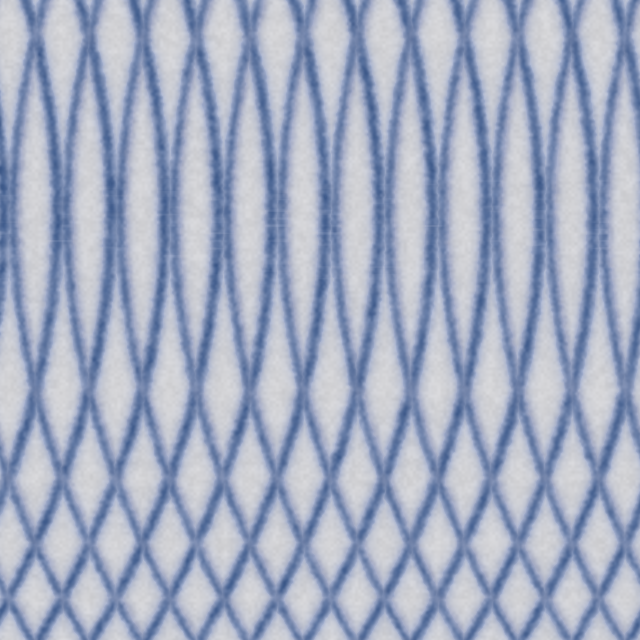
This pattern is drawn by a three.js fragment shader. Its source:

```glsl
varying vec2 vUv;

// Palette
const vec3 PAPER = vec3(0.83, 0.83, 0.84);
const vec3 WASH = vec3(0.64, 0.685, 0.80);
const vec3 INK = vec3(0.25, 0.36, 0.55);
const vec3 LAVENDER = vec3(0.59, 0.60, 0.71);

// Lattice: two mirrored families of parabolas
const float PERIOD = 0.0838;      // spacing between strands
const float ORIGIN = 0.0553;      // x of the first crossing
const float BELLY_Y = 0.667;      // height where the lenses are widest
const float BELLY = 0.405;        // half width of a lens, in periods
const float CURVATURE = 5.25;     // how fast the strands fan out

// Strands
const float BOLD_WIDTH = 0.0098;
const float THIN_WIDTH = 0.0086;
const float BOLD_INK = 0.86;
const float THIN_INK = 0.74;
const float HALO_WIDTH = 0.0185;
const float HALO = 0.28;
const float WOBBLE = 0.0022;
const float SHADE_OFFSET = 0.009;

// Cloth texture
const float GRAIN_SCALE = 210.0;
const float GRAIN = 0.035;
const float INK_MOTTLE = 0.36;

float hash(vec2 p) {
  vec3 q = fract(vec3(p.xyx) * 0.1031);
  q += dot(q, q.yzx + 33.33);
  return fract((q.x + q.y) * q.z);
}

float noise(vec2 p) {
  vec2 cell = floor(p);
  vec2 f = fract(p);
  f = f * f * (3.0 - 2.0 * f);
  float low = mix(hash(cell), hash(cell + vec2(1.0, 0.0)), f.x);
  float high = mix(hash(cell + vec2(0.0, 1.0)), hash(cell + 1.0), f.x);
  return mix(low, high, f.y);
}

float bell(float x, float width) {
  float t = x / width;
  return exp(-t * t);
}

// Signed horizontal offset to the nearest strand shifted by some periods
float strandOffset(float x, float shift) {
  float t = (x - ORIGIN) / PERIOD - shift;
  return (fract(t + 0.5) - 0.5) * PERIOD;
}

// Dense core with a soft bleed around it
float strandInk(float d, float width) {
  return (1.0 - HALO) * bell(d, width) + HALO * bell(d, HALO_WIDTH);
}

vec3 inkRamp(float density) {
  vec3 pale = mix(PAPER, WASH, clamp(density / 0.4, 0.0, 1.0));
  return mix(pale, INK, clamp((density - 0.35) / 0.65, 0.0, 1.0));
}

void main() {
  // Uneven strand edges
  vec2 uv = vUv;
  uv.x += WOBBLE * (noise(vUv * vec2(60.0, 90.0)) - 0.5);
  uv.x += WOBBLE * (noise(vUv * 190.0) - 0.5);

  // Shared fan shape and slope correction
  float h = uv.y - BELLY_Y;
  float spread = BELLY - CURVATURE * h * h;
  float slope = 2.0 * CURVATURE * h * PERIOD;
  float steepness = inversesqrt(1.0 + slope * slope);
  float rising = strandOffset(uv.x, spread) * steepness;
  float falling = strandOffset(uv.x, -spread) * steepness;

  // Strands narrow a little where the mesh tightens
  float taper = mix(0.86, 1.0, smoothstep(0.0, 0.35, vUv.y));
  float bold = BOLD_INK * strandInk(rising, BOLD_WIDTH * taper);
  float thin = THIN_INK * strandInk(falling, THIN_WIDTH * taper);

  // Overlap joins softly; ink pools between lenses towards the left
  float pool = bell(h, 0.16) * (1.0 - smoothstep(0.0, 0.6, vUv.x));
  float overlap = min(bold, thin);
  float density = max(bold, thin) + (0.22 + 0.35 * pool) * overlap;

  // Strands fade where they cross
  float crossing = bell(rising, 0.008) * bell(falling, 0.008);
  density *= 1.0 - 0.32 * crossing * (1.0 - bell(h, 0.16));

  // Mottled dye and broken horizontal threads
  float mottle = noise(vUv * 130.0) * 0.5 + noise(vUv * 45.0) * 0.5;
  density *= 1.0 + INK_MOTTLE * (mottle - 0.5);
  float thread = noise(vUv * vec2(18.0, 170.0));
  float threadZone = bell(vUv.y - 0.64, 0.08);
  density -= 0.12 * threadZone * smoothstep(0.65, 0.95, thread) * density;

  // Colour, with greyer shade beside strands and at crossings
  vec3 color = inkRamp(clamp(density, 0.0, 1.0));
  float shade = bell(falling - SHADE_OFFSET, 0.006);
  shade = max(shade, bell(rising + SHADE_OFFSET, 0.005) * 0.5);
  color = mix(color, LAVENDER, 0.3 * shade * (1.0 - bold));
  color = mix(color, LAVENDER, 0.2 * crossing);

  // Cloth grain
  float grain = noise(vUv * GRAIN_SCALE) + noise(vUv * GRAIN_SCALE * 0.43 + 17.0) - 1.0;
  color += GRAIN * grain;
  gl_FragColor = vec4(clamp(color, 0.0, 1.0), 1.0);
}
```
